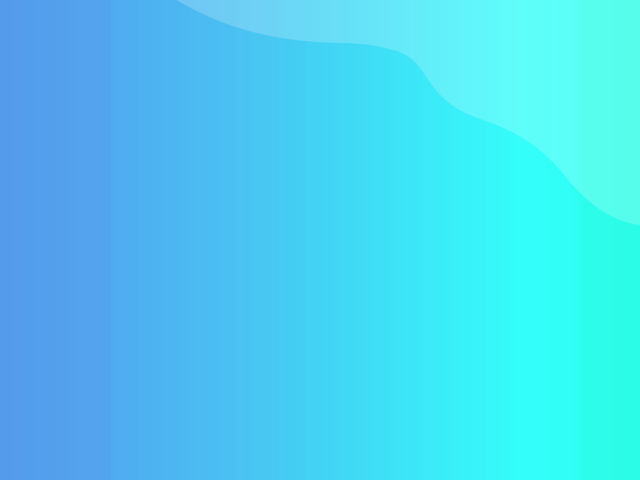
This background is drawn by a Shadertoy shader. Its source:

```glsl
#define STOPS 10
#define KNOTS 7
#define VEIL_ALPHA 0.205
#define BANDS 46.0
#define BAND_STEP 0.55
#define BAND_JITTER 0.006

// Gradient stops: colour in rgb, horizontal position in a
const vec4 stops[STOPS] = vec4[STOPS](
    vec4(0.333, 0.605, 0.920, 0.000),
    vec4(0.325, 0.645, 0.932, 0.170),
    vec4(0.310, 0.675, 0.940, 0.180),
    vec4(0.285, 0.775, 0.950, 0.410),
    vec4(0.265, 0.810, 0.955, 0.470),
    vec4(0.235, 0.910, 0.970, 0.660),
    vec4(0.205, 0.995, 0.980, 0.820),
    vec4(0.190, 1.000, 0.965, 0.895),
    vec4(0.175, 0.990, 0.920, 0.910),
    vec4(0.170, 0.990, 0.900, 1.000));

// Wave knots: position, depth below the top edge, slope
const vec3 knots[KNOTS] = vec3[KNOTS](
    vec3(0.276, 0.000, 0.800),
    vec3(0.508, 0.0885, 0.067),
    vec3(0.599, 0.099, 0.333),
    vec3(0.664, 0.156, 2.130),
    vec3(0.755, 0.250, 0.467),
    vec3(0.885, 0.370, 1.667),
    vec3(1.000, 0.469, 0.200));

float hash(float n) {
    return fract(sin(n * 12.9898) * 43758.5453);
}

vec3 gradient(float x) {
    vec3 color = stops[0].rgb;
    for (int i = 1; i < STOPS; i++) {
        float start = stops[i - 1].a;
        float t = clamp((x - start) / (stops[i].a - start), 0.0, 1.0);
        color = mix(color, stops[i].rgb, t);
    }
    return color;
}

// Cubic Hermite curve, extended by a straight line on the left
float waveDepth(float x) {
    float depth = knots[0].y + knots[0].z * (x - knots[0].x);
    for (int i = 1; i < KNOTS; i++) {
        vec3 a = knots[i - 1];
        vec3 b = knots[i];
        if (x >= a.x) {
            float span = b.x - a.x;
            float t = (x - a.x) / span;
            float s = 1.0 - t;
            depth = s * s * ((1.0 + 2.0 * t) * a.y + t * span * a.z)
                  + t * t * ((3.0 - 2.0 * t) * b.y - s * span * b.z);
        }
    }
    return depth;
}

void mainImage(out vec4 fragColor, in vec2 fragCoord) {
    vec2 uv = fragCoord / iResolution.xy;

    // Gradient with faint vertical banding
    float band = floor(uv.x * BANDS);
    float stepped = (band + 0.5) / BANDS;
    float shift = (hash(band) - 0.5) * BAND_JITTER;
    vec3 color = gradient(mix(uv.x, stepped, BAND_STEP) + shift);

    // Translucent white veil above the wave
    float height = uv.y - 1.0 + waveDepth(uv.x);
    float edge = max(fwidth(height), 1e-5);
    float veil = smoothstep(-0.75 * edge, 0.75 * edge, height);
    color = mix(color, vec3(1.0), veil * VEIL_ALPHA);

    fragColor = vec4(color, 1.0);
}
```
